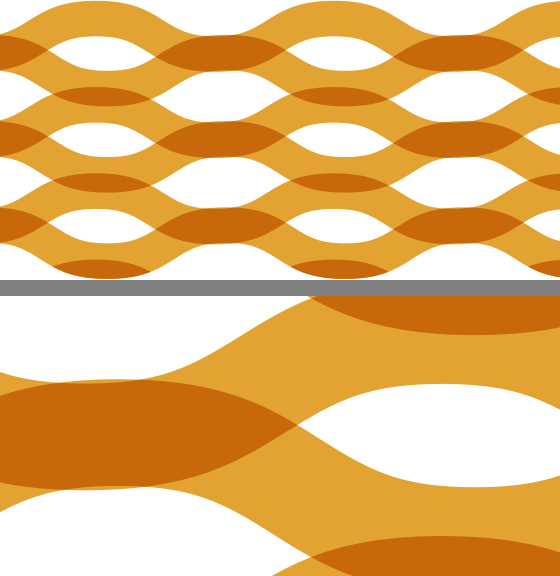
Top, the full canvas; bottom, a detail of the centre.
This pattern is drawn by a WebGL 1 fragment shader. Its source:

```glsl
precision highp float;

uniform vec2 u_resolution;

const float TAU = 6.2831853;
const float WAVELENGTH = 0.849;
const float ROW_PITCH = 0.3081;
const float HALF_WIDTH = 0.0635;
const float FLATTEN = 0.06;
const int ROWS = 3;

const vec3 PAPER = vec3(1.0);
const vec3 AMBER = vec3(0.886, 0.639, 0.200);
const vec3 RUST = vec3(0.780, 0.408, 0.039);

// Rounded wave with broad crests: height in x, slope in y
vec2 wave(float x, float amplitude) {
  float k = TAU / WAVELENGTH;
  float t = k * x;
  float gain = amplitude / (1.0 - FLATTEN);
  float height = cos(t) - FLATTEN * cos(3.0 * t);
  float slope = k * (3.0 * FLATTEN * sin(3.0 * t) - sin(t));
  return gain * vec2(height, slope);
}

// Coverage of a ribbon of even thickness following the wave
float ribbon(vec2 p, vec2 crest, float amplitude, float pixel) {
  vec2 w = wave(p.x - crest.x, amplitude);
  float offset = abs(p.y - crest.y + w.x);
  float dist = offset * inversesqrt(1.0 + w.y * w.y) - HALF_WIDTH;
  return clamp(0.5 - dist / pixel, 0.0, 1.0);
}

// Upper ribbon of each row
float upperRibbon(vec2 p, float row, float pixel) {
  return ribbon(p, vec2(0.3438, 0.1297 + row * ROW_PITCH), 0.0633, pixel);
}

// Lower ribbon of each row, about half a wave out of step
float lowerRibbon(vec2 p, float row, float pixel) {
  return ribbon(p, vec2(0.8073, 0.2521 + row * ROW_PITCH), 0.0643, pixel);
}

void main() {
  // Canvas heights as units, y measured down from the top
  float pixel = 1.0 / u_resolution.y;
  vec2 p = gl_FragCoord.xy * pixel;
  p.y = 1.0 - p.y;

  float uncovered = 1.0;
  float overlap = 0.0;
  for (int i = 0; i < ROWS; i++) {
    float row = float(i);
    float upper = upperRibbon(p, row, pixel);
    float lower = lowerRibbon(p, row, pixel);
    float next = upperRibbon(p, row + 1.0, pixel);

    uncovered *= (1.0 - upper) * (1.0 - lower);
    // The last row is shaded by a ribbon that is otherwise hidden
    overlap = max(overlap, lower * max(upper, next));
  }

  vec3 color = mix(AMBER, PAPER, uncovered);
  gl_FragColor = vec4(mix(color, RUST, overlap), 1.0);
}
```
